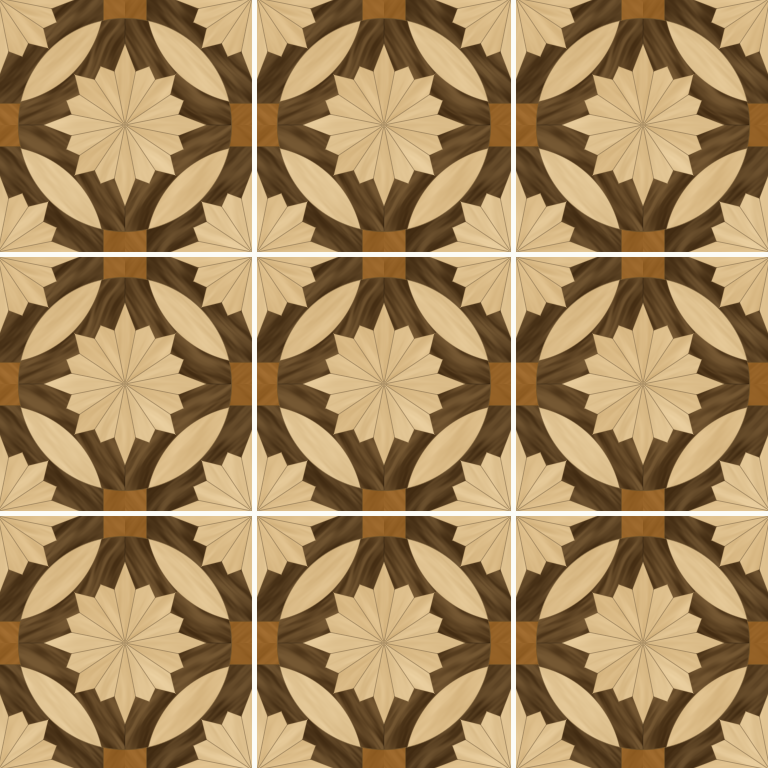
Reproduce this pattern procedurally as a WebGL 2 fragment shader.

```glsl
#version 300 es
precision highp float;
// Inlaid wood floor: three by three square tiles split by white joints.
// Each has a sixteen-petal star, quarter stars in the corners, four leaf
// shapes within a ring, and amber blocks at the middle of every side.
uniform vec2 u_resolution;
out vec4 fragColor;

const float STEP = 0.3926991; // angle of one petal

float hash(vec2 p) {
  vec3 q = fract(p.xyx * vec3(0.1031, 0.1030, 0.0973));
  q += dot(q, q.yzx + 33.33);
  return fract((q.x + q.y) * q.z);
}

float noise(vec2 p) {
  vec2 i = floor(p), f = fract(p);
  f = f * f * (3.0 - 2.0 * f);
  return mix(mix(hash(i), hash(i + vec2(1, 0)), f.x),
             mix(hash(i + vec2(0, 1)), hash(i + vec2(1, 1)), f.x), f.y);
}

// Wood streaks running along x, about 0 to 1
float grain(vec2 p, float seed) {
  p += seed * vec2(7.3, 3.7) + 40.0;
  p.y += 0.06 * noise(p * vec2(3.0, 5.0));
  return 0.45 * noise(p * vec2(3.0, 15.0)) + 0.35 * noise(p * vec2(4.0, 34.0))
       + 0.20 * noise(p * vec2(9.0, 60.0));
}

vec2 turn(vec2 p, float a) {
  return vec2(cos(a) * p.x + sin(a) * p.y, cos(a) * p.y - sin(a) * p.x);
}

// Star of kite petals: x = edge distance, y = seam distance, z = petal number
vec3 star(vec2 p, out vec2 local) {
  float id = floor(atan(p.y, p.x) / STEP + 0.5);
  local = turn(p, id * STEP);
  id = mod(id, 16.0);
  float kind = mod(id, 4.0);
  float tip = kind < 0.5 ? 0.64 : abs(kind - 2.0) < 0.5 ? 0.56 : 0.50;
  float h = 0.5 * STEP;
  vec2 valley = 0.43 * vec2(cos(h), sin(h));
  vec2 q = vec2(local.x, abs(local.y));
  vec2 normal = normalize(vec2(valley.y, tip - valley.x));
  return vec3(dot(q - vec2(tip, 0.0), normal), q.x * sin(h) - q.y * cos(h), id);
}

float cover(float d, float px) {
  return 1.0 - smoothstep(-0.6 * px, 0.6 * px, d);
}

// Thin soft line whose weight stays the same at any size
float line(float d, float halfWidth, float px) {
  return cover(abs(d) - halfWidth, max(px, 0.006));
}

vec3 maple(vec2 p, float seed) {
  vec3 c = mix(vec3(0.82, 0.69, 0.48), vec3(0.92, 0.81, 0.62), grain(p, seed));
  return c + (hash(vec2(seed, 5.0)) - 0.5) * vec3(0.03, 0.045, 0.06);
}

vec3 walnut(vec2 p, float seed) {
  float g = smoothstep(0.15, 0.85, grain(p, seed));
  return mix(vec3(0.26, 0.17, 0.07), vec3(0.46, 0.345, 0.20), g);
}

// Lays a star over the ground colour
vec3 addStar(vec3 ground, vec2 p, float seed, float px) {
  vec2 local;
  vec3 s = star(p, local);
  vec3 wood = maple(local, s.z + seed);
  wood = mix(wood, vec3(0.60, 0.50, 0.35), 0.7 * line(s.y, 0.004, px));
  vec3 c = mix(ground, wood, cover(s.x, px));
  return mix(c, vec3(0.50, 0.39, 0.24), 0.35 * line(s.x, 0.004, px));
}

void main() {
  // Tile coordinates: the wood spans -1 to 1, the joint lies beyond
  float side = min(u_resolution.x, u_resolution.y);
  float px = 6.047 / side;
  vec2 p = (gl_FragCoord.xy - 0.5 * u_resolution) * px;
  p = mod(p + 1.0197, 2.0394) - 1.0197;
  vec2 a = abs(p);
  vec2 s = vec2(p.x < 0.0 ? -1.0 : 1.0, p.y < 0.0 ? -1.0 : 1.0);
  float seed = s.x + 2.0 * s.y + (a.x > a.y ? 9.0 : 4.0);
  float ring = length(p) - 0.84;
  vec2 diagonal = vec2(a.x + a.y, a.y - a.x) * 0.7071;
  vec2 axis = vec2(max(a.x, a.y), min(a.x, a.y));

  // Walnut ground, with planks mirrored about the axes, and the outer ring
  vec3 inner = walnut(turn(axis, -0.55), seed);
  inner *= 1.0 - 0.3 * line(axis.y, 0.003, px);
  vec3 outer = walnut(diagonal.yx, seed + 20.0) * 0.95;
  vec3 color = mix(outer, inner, cover(ring, px));
  color = mix(color, vec3(0.47, 0.38, 0.24), 0.45 * line(ring, 0.004, px));

  // Leaves
  float leaf = max(ring, length(vec2(1.42 - diagonal.x, diagonal.y)) - 0.84);
  color = mix(color, maple(diagonal.yx, s.x + 2.0 * s.y + 40.0), cover(leaf, px));
  color = mix(color, vec3(0.50, 0.39, 0.24), 0.4 * line(leaf, 0.004, px));

  // Amber side blocks with chevron grain
  float block = max(axis.y - 0.17, -ring);
  vec3 amber = mix(vec3(0.50, 0.31, 0.09), vec3(0.66, 0.45, 0.21), grain(turn(axis, 0.7), seed));
  color = mix(color, amber, cover(block, px));
  color = mix(color, vec3(0.42, 0.31, 0.15), 0.5 * line(block, 0.004, px));

  // Centre star, corner stars, then the joint
  color = addStar(color, p, 60.0, px);
  color = addStar(color, p - s, 90.0, px);
  color = mix(vec3(0.99, 0.99, 0.97), color, cover(axis.x - 1.0, px));
  fragColor = vec4(color, 1.0);
}
```
